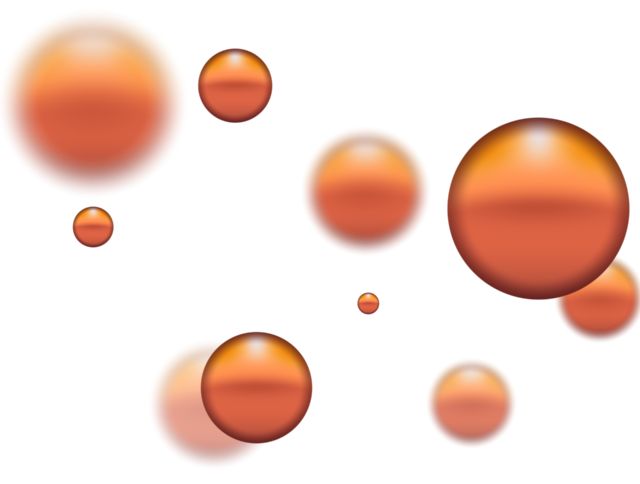
A Shadertoy shader for this background:

```glsl
// Glossy copper spheres floating over white, some sharp and some out of focus.
// Each sphere is a disc shaded by a vertical reflection profile, a glint and a
// dark rim; a wider edge and softer profile stand in for the lens blur.

#define PAPER  vec3(1.0)
#define DEEP   vec3(0.62, 0.27, 0.22)
#define CORAL  vec3(0.87, 0.39, 0.27)
#define BELT   vec3(0.74, 0.30, 0.20)
#define ORANGE vec3(1.00, 0.56, 0.31)
#define PEACH  vec3(1.00, 0.73, 0.47)
#define GOLD   vec3(0.95, 0.56, 0.06)
#define GLINT  vec3(0.92, 0.87, 0.86)
#define RIM    vec3(0.36, 0.11, 0.11)
#define HORIZON_BEND 0.14

const int COUNT = 10;

// Centre x, centre y, radius, blur; in canvas heights, back to front
const vec4 SPHERES[COUNT] = vec4[COUNT](
    vec4(0.192, 0.787, 0.153, 0.047),
    vec4(0.756, 0.605, 0.110, 0.027),
    vec4(1.239, 0.385, 0.080, 0.016),
    vec4(0.442, 0.165, 0.110, 0.028),
    vec4(0.974, 0.167, 0.079, 0.017),
    vec4(0.486, 0.823, 0.0765, 0.0),
    vec4(1.1125, 0.569, 0.188, 0.0),
    vec4(0.1925, 0.531, 0.042, 0.0),
    vec4(0.761, 0.373, 0.0223, 0.0),
    vec4(0.530, 0.199, 0.115, 0.0));

const float OPACITY[COUNT] = float[COUNT](
    1.0, 1.0, 1.0, 0.6, 0.83, 1.0, 1.0, 1.0, 1.0, 1.0);

// Smooth rise from 0 to 1 around a midpoint
float rise(float value, float mid, float halfWidth) {
    return smoothstep(mid - halfWidth, mid + halfWidth, value);
}

// Gaussian bump of unit height
float bump(vec2 offset, vec2 width) {
    vec2 d = offset / width;
    return exp(-dot(d, d));
}

// Surface colour at q, where the sphere has unit radius
vec3 copper(vec2 q, float soft) {
    float edge = length(q);
    q /= max(edge, 1.0);
    float side = abs(q.x);
    float level = q.y + HORIZON_BEND * q.x * q.x;

    // Lower half and the dark belt at its horizon
    vec3 color = mix(DEEP, CORAL, rise(q.y, -0.8, 0.45));
    float belt = bump(vec2(q.x, q.y - 0.01), vec2(0.75, 0.16 + soft));
    color = mix(color, BELT, 0.85 * belt * (1.0 - soft));

    // Bright upper half, golden towards the sides
    color = mix(color, ORANGE, rise(level, 0.18, 0.15 + 0.6 * soft));
    color = mix(color, PEACH, rise(level, 0.48, 0.24 + 0.5 * soft));
    float gold = smoothstep(0.1, 0.6, side + 0.35 * (q.y - 0.5));
    gold *= rise(level, 0.48, 0.2 + soft);
    color = mix(color, GOLD, gold * (1.0 - 1.6 * soft));

    // Pale glint near the top
    float glint = bump(q - vec2(0.0, 0.82), vec2(0.17 + soft, 0.26));
    color = mix(color, GLINT, glint * (1.0 - soft));

    // Dark rim, strongest at the top and bottom
    float rim = smoothstep(0.76, 1.03, edge) * (0.6 + 0.3 * abs(q.y));
    return mix(color, RIM, rim * max(0.0, 1.0 - 2.4 * soft));
}

void mainImage(out vec4 fragColor, in vec2 fragCoord) {
    vec2 p = fragCoord / iResolution.y;
    float pixel = 1.0 / iResolution.y;
    vec3 color = PAPER;

    for (int i = 0; i < COUNT; i++) {
        vec4 sphere = SPHERES[i];
        vec2 offset = p - sphere.xy;
        float blur = max(sphere.w, pixel);
        float cover = 1.0 - rise(length(offset), sphere.z, blur);
        vec3 surface = copper(offset / sphere.z, sphere.w / sphere.z);
        color = mix(color, surface, cover * OPACITY[i]);
    }
    fragColor = vec4(color, 1.0);
}
```
